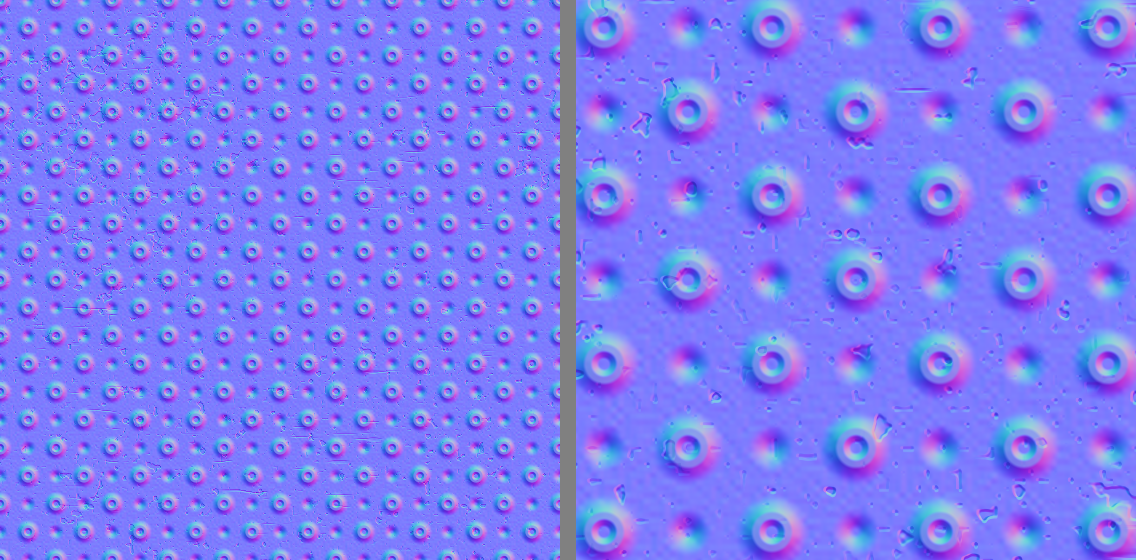
Left: the whole. Right: its middle third, enlarged.
Reproduce this texture map procedurally as a Shadertoy shader.

```glsl
const float GRID = 20.0;            // lattice points per side, even so parity wraps
const float FLARE_RADIUS = 0.47;    // radii in lattice cells
const float RIM_OUTER = 0.235;
const float RIM_INNER = 0.15;
const float FLOOR_RADIUS = 0.075;
const float DENT_RADIUS = 0.31;
const float EDGE = 0.025;
const float FLARE_SLOPE = 1.05;
const float RIM_SLOPE = 0.3;
const float WALL_SLOPE = 0.95;
const float DENT_SLOPE = 0.8;
const float SLOPE_VARIATION = 0.15;
const float CHIP_DEPTH = 0.0011;    // heights in canvas units
const float SPECK_DEPTH = 0.0008;
const float SCRATCH_DEPTH = 0.0009;
const float GRAIN_DEPTH = 0.00035;
const float SAMPLE_STEP = 0.0016;
const vec2 WORN_CENTER = vec2(0.23, 0.76);
const vec3 RIM_TINT = vec3(0.53, 0.62, 0.88);
const float RIM_TINT_AMOUNT = 0.5;
const float TAU = 6.28319;

float hash(vec2 p) {
    return fract(sin(dot(p, vec2(127.1, 311.7))) * 43758.5453);
}

// Value noise that wraps over the unit square
float noise(vec2 uv, vec2 freq) {
    vec2 p = uv * freq;
    vec2 i = floor(p);
    vec2 f = p - i;
    f = f * f * (3.0 - 2.0 * f);
    vec2 a = mod(i, freq);
    vec2 b = mod(i + 1.0, freq);
    return mix(mix(hash(a), hash(vec2(b.x, a.y)), f.x),
               mix(hash(vec2(a.x, b.y)), hash(b), f.x), f.y);
}

float fbm(vec2 uv, float freq) {
    float sum = 0.0;
    float weight = 0.5;
    for (int i = 0; i < 3; i++) {
        sum += weight * noise(uv, vec2(freq));
        freq *= 2.0;
        weight *= 0.5;
    }
    return sum / 0.875;
}

// How damaged the surface is: one large patch plus cloudy variation
float wornAmount(vec2 uv) {
    vec2 c = 0.5 + 0.5 * cos(TAU * (uv - WORN_CENTER));
    float patchMask = pow(c.x * c.y, 2.0);
    return clamp(0.65 * patchMask + 0.9 * fbm(uv, 7.0) - 0.25, 0.0, 1.0);
}

// Height of chips, specks, scratches and grain
float wearHeight(vec2 uv, float worn) {
    float threshold = mix(0.79, 0.61, worn);
    float chips = smoothstep(threshold, threshold + 0.06, fbm(uv, 72.0));
    float specks = smoothstep(0.84, 0.94, noise(uv, vec2(210.0)));
    vec2 bent = uv + vec2(0.0, 0.006 * noise(uv, vec2(24.0)));
    float scratches = smoothstep(0.9, 0.97, noise(bent, vec2(15.0, 230.0)))
                    * smoothstep(0.5, 0.7, noise(uv, vec2(9.0)));
    float grain = noise(uv, vec2(256.0));
    return GRAIN_DEPTH * grain - CHIP_DEPTH * chips
         - SPECK_DEPTH * specks * (0.35 + worn) - SCRATCH_DEPTH * scratches;
}

vec2 wearGradient(vec2 uv) {
    float worn = wornAmount(uv);
    float h = wearHeight(uv, worn);
    float hx = wearHeight(uv + vec2(SAMPLE_STEP, 0.0), worn);
    float hy = wearHeight(uv + vec2(0.0, SAMPLE_STEP), worn);
    return vec2(hx - h, hy - h) / SAMPLE_STEP;
}

float inside(float r, float radius) {
    return 1.0 - smoothstep(radius - EDGE, radius + EDGE, r);
}

// Outward slope of a flared stud with a rounded rim and a sunken floor
float studSlope(float r) {
    float slope = FLARE_SLOPE * (1.0 - smoothstep(RIM_OUTER - 0.02, FLARE_RADIUS, r));
    slope = mix(slope, RIM_SLOPE, inside(r, RIM_OUTER));
    slope = mix(slope, -WALL_SLOPE, inside(r, RIM_INNER));
    return mix(slope, 0.0, inside(r, FLOOR_RADIUS));
}

float dentSlope(float r) {
    float t = clamp(r / DENT_RADIUS, 0.0, 1.0);
    return -DENT_SLOPE * smoothstep(0.0, 0.35, t) * (1.0 - smoothstep(0.3, 1.0, t));
}

void mainImage(out vec4 fragColor, in vec2 fragCoord) {
    vec2 uv = fragCoord / iResolution.xy;

    // Checkered lattice: studs on even points, dents on odd ones
    vec2 p = uv * GRID;
    vec2 id = floor(p + 0.5);
    vec2 offset = p - id;
    float r = length(offset);
    bool isStud = mod(id.x + id.y, 2.0) < 0.5;
    float variation = 1.0 + SLOPE_VARIATION * (hash(mod(id, GRID)) - 0.5);
    float slope = variation * (isStud ? studSlope(r) : dentSlope(r));

    // Combine the relief with the wear and encode the normal
    vec2 tilt = slope * offset / max(r, 0.001) - wearGradient(uv);
    vec3 color = normalize(vec3(tilt, 1.0)) * 0.5 + vec3(0.49, 0.485, 0.495);

    // Soft sheen on the rim
    float rim = isStud ? inside(r, RIM_OUTER) - inside(r, RIM_INNER) : 0.0;
    color = mix(color, RIM_TINT, RIM_TINT_AMOUNT * rim);

    fragColor = vec4(clamp(color, 0.0, 1.0), 1.0);
}
```
